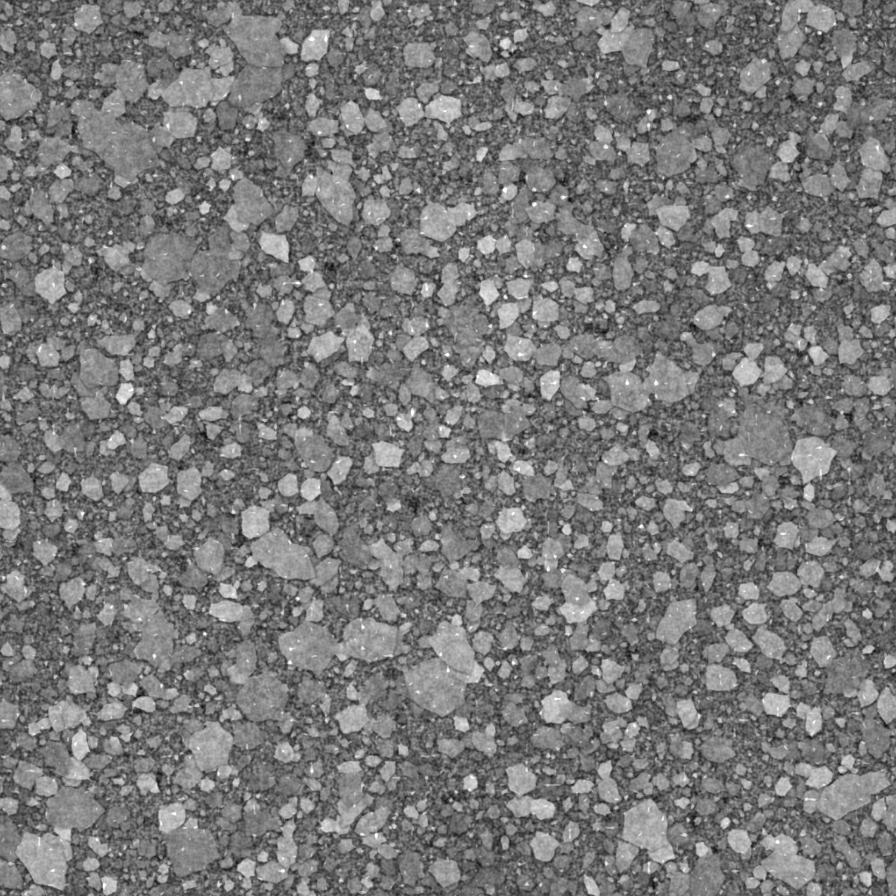
Reproduce this texture procedurally as a three.js fragment shader.

```glsl
#define MATRIX_TONE 0.41
#define GRIT_CONTRAST 0.24
#define STONE_GRAIN 0.10
#define EDGE_SOFTNESS 0.0016
#define SHADOW_WIDTH 0.005
#define SHADOW_DEPTH 0.22
#define PIT_DEPTH 0.20
#define SIDES 6
#define TAU 6.28318

varying vec2 vUv;

vec4 hash4(vec2 p) {
  vec4 q = fract(p.xyxy * vec4(0.1031, 0.1030, 0.0973, 0.1099));
  q += dot(q, q.wzxy + 33.33);
  return fract((q.xxyz + q.yzzw) * q.zywx);
}

float cornerSlope(vec2 corner, vec2 offset) {
  float angle = TAU * hash4(corner).x;
  return dot(vec2(cos(angle), sin(angle)), offset);
}

float gradientNoise(vec2 p) {
  vec2 i = floor(p);
  vec2 f = p - i;
  vec2 u = f * f * f * (f * (f * 6.0 - 15.0) + 10.0);
  vec2 e = vec2(1.0, 0.0);
  return mix(
    mix(cornerSlope(i, f), cornerSlope(i + e, f - e), u.x),
    mix(cornerSlope(i + e.yx, f - e.yx), cornerSlope(i + e.xx, f - e.xx), u.x),
    u.y);
}

// Signed distance to a random convex polygon
float stoneDistance(vec2 p, vec2 id, float radius) {
  vec4 shape = hash4(id + 71.0);
  float turn = TAU * shape.x;
  float stretch = mix(1.0, 1.3, shape.y);
  p = mat2(cos(turn), sin(turn), -sin(turn), cos(turn)) * p;
  p *= vec2(1.0 / stretch, stretch);
  float d = -1.0;
  for (int i = 0; i < SIDES; i++) {
    vec4 side = hash4(id + 17.0 * float(i + 1));
    float angle = TAU * (float(i) + 0.5 * side.x) / float(SIDES);
    d = max(d, dot(p, vec2(cos(angle), sin(angle))) - radius * mix(0.72, 1.1, side.y));
  }
  return d;
}

// Scatters one size of stone over the tone below it
float addStones(float tone, vec2 uv, float cells, float chance, vec2 sizes, vec2 tones, float grain) {
  vec2 p = uv * cells;
  vec2 home = floor(p);
  float roughness = 0.07 * gradientNoise(p * 4.0 + cells);
  for (int y = -1; y <= 1; y++) {
    for (int x = -1; x <= 1; x++) {
      vec2 cell = home + vec2(x, y);
      vec2 id = cell + cells * 3.0;
      vec4 pick = hash4(id);
      if (pick.x > chance) continue;
      vec4 look = hash4(id + 131.0);
      vec2 offset = p - cell - mix(vec2(0.15), vec2(0.85), pick.yz);
      float radius = mix(sizes.x, sizes.y, pick.w);
      float d = (stoneDistance(offset, id, radius) + roughness) / cells;

      // Contact shadow, heavier below the stone
      float fall = 1.0 - smoothstep(0.0, SHADOW_WIDTH, d);
      float below = 0.7 - 0.5 * clamp(offset.y / radius, -1.0, 1.0);
      tone *= 1.0 - SHADOW_DEPTH * fall * below;

      // Face with a faint tilt, partly buried in the matrix
      float face = mix(tones.x, tones.y, look.x) + grain;
      face += 0.05 * dot(offset / radius, look.yz - 0.5);
      float cover = 1.0 - smoothstep(-EDGE_SOFTNESS, EDGE_SOFTNESS, d);
      tone = mix(tone, face, cover * mix(0.65, 1.0, look.w));
    }
  }
  return tone;
}

void main() {
  // Gritty matrix with dark pits
  float coarse = gradientNoise(vUv * 150.0);
  float fine = gradientNoise(vUv * 290.0 + 40.0);
  float tone = MATRIX_TONE + GRIT_CONTRAST * (coarse + fine);
  tone -= PIT_DEPTH * smoothstep(0.2, 0.6, gradientNoise(vUv * 42.0 + 9.0));

  // Stones from grit to the largest pieces
  float grain = STONE_GRAIN * (coarse + fine + gradientNoise(vUv * 75.0));
  tone = addStones(tone, vUv, 124.0, 0.38, vec2(0.18, 0.40), vec2(0.28, 0.84), grain);
  tone = addStones(tone, vUv, 74.0, 0.45, vec2(0.20, 0.46), vec2(0.36, 0.76), grain);
  tone = addStones(tone, vUv, 45.0, 0.58, vec2(0.25, 0.48), vec2(0.42, 0.80), grain);
  tone = addStones(tone, vUv, 27.0, 0.52, vec2(0.27, 0.48), vec2(0.46, 0.78), grain);
  tone = addStones(tone, vUv, 15.0, 0.20, vec2(0.30, 0.46), vec2(0.50, 0.70), grain);

  // Sparse bright chips and uneven light
  tone += 0.35 * smoothstep(0.34, 0.6, gradientNoise(vUv * 125.0 + 77.0));
  tone *= 1.0 + 0.10 * gradientNoise(vUv * 3.0 + 5.0);
  tone *= 1.04 - 0.16 * dot(vUv - 0.5, vUv - 0.5);
  gl_FragColor = vec4(vec3(clamp(tone, 0.0, 1.0)), 1.0);
}
```
